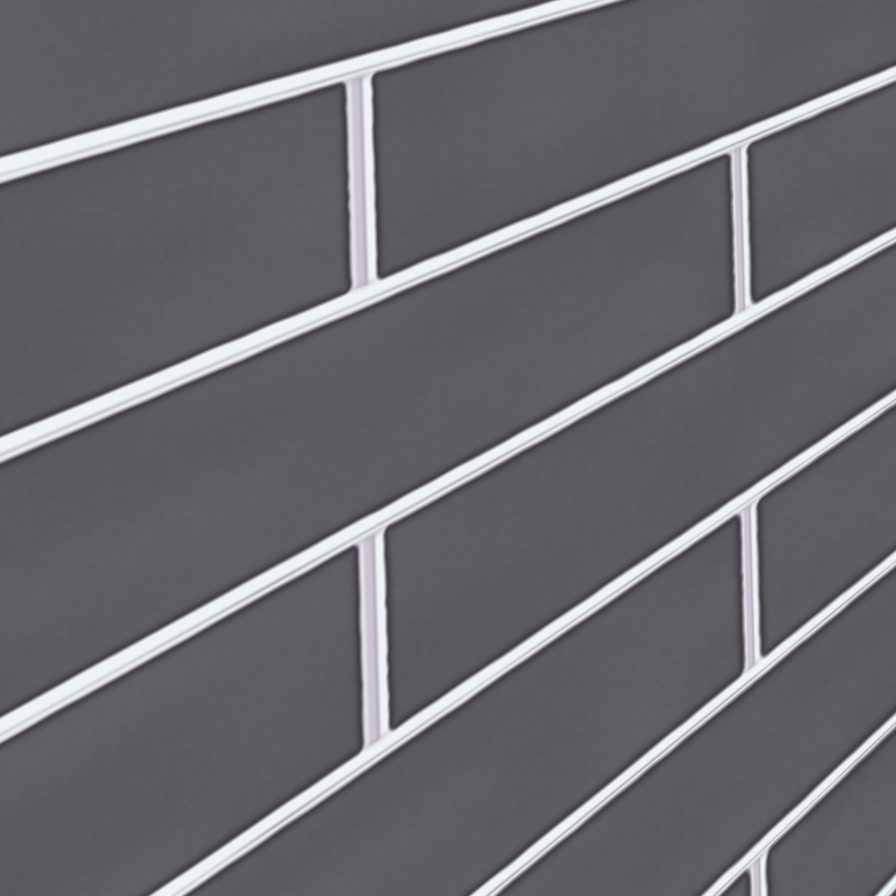
Write a WebGL 1 fragment shader that draws this texture.

```glsl
precision highp float;
// A dark grey brick wall with pale raised joints, receding to the right.
// The canvas is mapped to wall coordinates by a perspective divide; a running
// bond of rounded bricks is then shaded from the distance to the joints.

uniform vec2 u_resolution;

#define CONVERGENCE 0.4225  // perspective shrink across the canvas
#define ROW_HEIGHT 0.3125   // height of a course at the left edge
#define ROW_START 0.190     // first bed joint at the left edge, from the top
#define ROW_SLOPE 0.289     // rise of the first bed joint
#define BRICK_LENGTH 1.552  // brick length in wall units
#define BRICK_SHIFT 0.4785  // first upright joint in wall units
#define LEAN 0.027          // tilt of the upright joints
#define BED_HALF 0.046      // half width of a bed joint, in courses
#define UPRIGHT_HALF 0.021  // half width of an upright joint, in wall units
#define CORNER 0.008        // corner radius of the bricks
#define HALO 0.0062         // reach of the dark rim around the joints
#define SOFTNESS 0.0022     // blur of the edges

const vec3 BRICK = vec3(0.362, 0.360, 0.380);
const vec3 RIM = vec3(0.215, 0.195, 0.215);
const vec3 WHITE = vec3(0.935, 0.955, 0.965);
const vec3 LAVENDER = vec3(0.80, 0.77, 0.82);
const vec3 SHADE = vec3(0.67, 0.66, 0.69);

float hash(vec2 p) {
  return fract(sin(dot(p, vec2(127.1, 311.7))) * 43758.5453);
}

float noise(vec2 p) {
  vec2 i = floor(p), f = fract(p);
  f = f * f * (3.0 - 2.0 * f);
  return mix(mix(hash(i), hash(i + vec2(1.0, 0.0)), f.x),
             mix(hash(i + vec2(0.0, 1.0)), hash(i + 1.0), f.x), f.y);
}

float bump(float x, float width) {
  return exp(-x * x / (width * width));
}

// Bright bead with a grey groove below its middle; p runs -1 to 1 downward
vec3 bedColor(float p, float along, float depth) {
  float wear = mix(0.35, 0.9, noise(vec2(along * 9.0, depth * 7.0)));
  vec3 c = mix(WHITE, SHADE, bump(p - 0.38, 0.2) * wear);
  return mix(c, LAVENDER, 0.6 * smoothstep(0.55, 1.0, p));
}

// Lavender body between pale edges, brightest on the right
vec3 uprightColor(float p) {
  vec3 c = mix(LAVENDER, WHITE, smoothstep(0.15, 0.5, p));
  c = mix(c, WHITE, 0.6 * bump(p + 0.72, 0.18));
  return mix(c, SHADE, 0.6 * bump(p - 0.12, 0.14));
}

void main() {
  vec2 pos = gl_FragCoord.xy / u_resolution;
  pos.y = 1.0 - pos.y;

  // Canvas to wall: v counts courses downward, u runs along them
  float w = 1.0 - CONVERGENCE * pos.x;
  float v = (pos.y - ROW_START + ROW_SLOPE * pos.x) / (ROW_HEIGHT * w);
  float s = pos.x - LEAN * pos.y;
  float ws = 1.0 - CONVERGENCE * s;
  float u = s / ws;

  // Signed offsets from the nearest joints, with alternate courses staggered
  float row = floor(v);
  float bed = v - floor(v + 0.5);
  float cell = (u - BRICK_SHIFT) / BRICK_LENGTH - 0.5 * mod(row, 2.0);
  float upright = (cell - floor(cell + 0.5)) * BRICK_LENGTH;

  // Rounded brick distance in canvas units, negative inside the brick
  float slope = ROW_SLOPE + ROW_HEIGHT * CONVERGENCE * v;
  vec2 inset = vec2((abs(upright) - UPRIGHT_HALF) * ws * ws,
                    (abs(bed) - BED_HALF) * ROW_HEIGHT * w
                    * inversesqrt(1.0 + slope * slope));
  inset += 0.0012 * (noise(vec2(u, v) * 24.0) - 0.5);
  vec2 e = CORNER - inset;
  float d = length(max(e, 0.0)) + min(max(e.x, e.y), 0.0) - CORNER;

  // Brick face: soft mottling, faint grain and a dark rim
  float mottle = noise(vec2(u * 5.0, v * 4.0) + row * 3.7) - 0.5;
  float grain = noise(pos * 150.0) - 0.5;
  vec3 face = BRICK + 0.030 * mottle + 0.012 * grain;
  face = mix(face, RIM, 0.85 * bump(min(d, 0.0), HALO));

  // Joints: bed beads over uprights, with a grey smudge where they meet
  vec3 joint = uprightColor(upright / UPRIGHT_HALF);
  float onBed = 1.0 - smoothstep(0.85, 1.25, abs(bed) / BED_HALF);
  joint = mix(joint, bedColor(bed / BED_HALF, u, floor(v + 0.5)), onBed);
  float meet = bump(upright, UPRIGHT_HALF)
             * bump(abs(bed) - BED_HALF * 1.1, BED_HALF * 0.35);
  joint = mix(joint, SHADE, 0.45 * meet);

  float blur = SOFTNESS + 0.7 / u_resolution.y;
  vec3 color = mix(face, joint, smoothstep(-blur, blur, d));
  gl_FragColor = vec4(color, 1.0);
}
```
